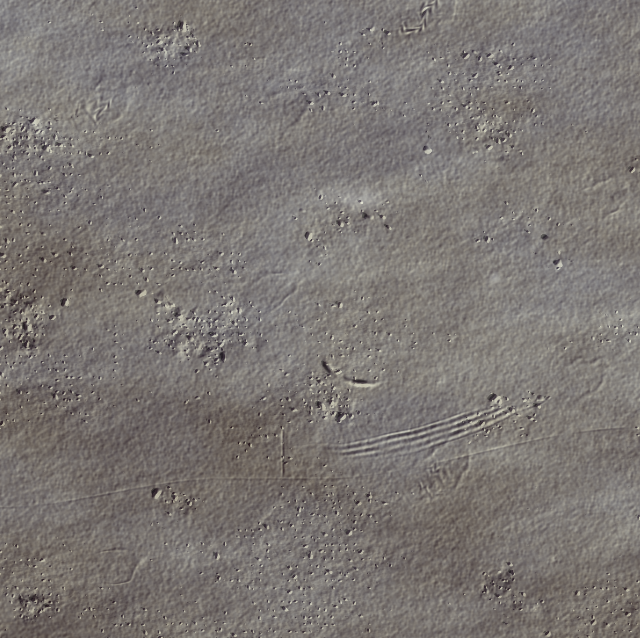
Reproduce this texture procedurally as a Shadertoy shader.

```glsl
// Damp beach sand under low sun: a height field of grain, crumbs, churned
// patches, drag grooves and faint prints, lit by its slope toward the light.
// Broad noise shifts the ground between brown damp and grey dry sand.

const vec3 DAMP_SAND = vec3(0.422, 0.388, 0.362);
const vec3 DRY_SAND  = vec3(0.537, 0.524, 0.506);
const vec3 PALE_SAND = vec3(0.680, 0.680, 0.670);
const vec3 COOL_TINT = vec3(-0.012, -0.004, 0.024);
const vec3 SUN_GAIN   = vec3(0.30, 0.31, 0.25);
const vec3 SHADE_GAIN = vec3(0.26, 0.28, 0.23);
const vec2 LIGHT_DIR = vec2(0.87, -0.50);
const float SLOPE_STEP = 0.0011;
const float GRAIN_HEIGHT = 0.00110;
const float ROUGH_HEIGHT = 0.0032;
const float CHURN_HEIGHT = 0.024;
const float CRUMB_HEIGHT = 1.0;
const int CHURN_COUNT = 13;
const int PRINT_COUNT = 8;

float hash(vec2 p) {
    vec3 q = fract(vec3(p.xyx) * 0.1031);
    q += dot(q, q.yzx + 33.33);
    return fract((q.x + q.y) * q.z);
}

float noise(vec2 p) {
    vec2 i = floor(p), f = fract(p);
    f = f * f * (3.0 - 2.0 * f);
    return mix(mix(hash(i), hash(i + vec2(1, 0)), f.x),
               mix(hash(i + vec2(0, 1)), hash(i + vec2(1, 1)), f.x), f.y);
}

float fbm(vec2 p) {
    float sum = 0.0, amp = 0.5;
    for (int i = 0; i < 4; i++) {
        sum += amp * noise(p);
        p = mat2(1.6, 1.2, -1.2, 1.6) * p + 7.3;
        amp *= 0.5;
    }
    return sum;
}

vec2 turn(vec2 p, float a) {
    return vec2(cos(a) * p.x + sin(a) * p.y, cos(a) * p.y - sin(a) * p.x);
}

vec2 scatter(float i, vec2 start) {
    return fract(start + i * vec2(0.7549, 0.5698));
}

float bump(float d, float width) {
    return exp(-d * d / (width * width));
}

float window(float x, float a, float b, float soft) {
    return smoothstep(a, a + soft, x) * (1.0 - smoothstep(b - soft, b, x));
}

// One lump per cell, present where the density beats the cell's hash
float crumbs(vec2 p, float scale, float density) {
    vec2 q = p * scale + scale * 1.7, cell = floor(q);
    float grow = smoothstep(0.0, 0.15, density - hash(cell));
    vec2 centre = 0.36 + 0.28 * vec2(hash(cell + 11.0), hash(cell + 23.0));
    float radius = mix(0.15, 0.36, hash(cell + 37.0)) * (0.4 + 0.6 * grow);
    vec2 d = turn(fract(q) - centre, 6.3 * hash(cell + 51.0)) * vec2(1.0, 1.5);
    float r = length(d) / radius * (0.8 + 0.6 * noise(q * 5.0));
    return CRUMB_HEIGHT * grow * radius / scale * (1.0 - smoothstep(0.0, 1.05, r));
}

// Irregular trampled areas
float churnMask(vec2 p) {
    float mask = 0.0, ragged = (fbm(p * 24.0) - 0.47) * 2.6;
    for (int i = 0; i < CHURN_COUNT; i++) {
        float k = float(i);
        vec2 d = (p - scatter(k, vec2(0.76, 0.79))) * vec2(0.7, 1.2);
        float size = mix(0.028, 0.072, hash(vec2(k, 4.0)));
        float strength = mix(0.35, 1.0, hash(vec2(k, 9.0)));
        mask = max(mask, strength * (1.0 - smoothstep(0.2, 1.1, length(d) / size + ragged)));
    }
    return mask;
}

// Faint shoe outlines, some with scaly tread
float prints(vec2 p) {
    float h = 0.0;
    vec2 wobble = 0.016 * vec2(noise(p * 55.0), noise(p * 55.0 + 31.0));
    for (int i = 0; i < PRINT_COUNT; i++) {
        float k = float(i), rnd = hash(vec2(k, 17.0));
        vec2 d = turn(p + wobble - scatter(k, vec2(0.16, 0.84)), 0.2 + 0.8 * rnd);
        float r = length(d * vec2(0.5, 1.0)) / mix(0.022, 0.036, rnd);
        float tread = sin(d.x * 420.0 + 1.2 * sin(d.y * 300.0));
        h += 0.0016 * bump(r - 1.0, 0.12) * smoothstep(-0.03, 0.03, d.x);
        h += 0.0024 * tread * (1.0 - smoothstep(0.3, 0.9, r)) * step(0.55, rnd) * noise(p * 60.0);
    }
    return h;
}

// Combed drag marks, thin scratches and a curved lip
float marks(vec2 p) {
    float t = (p.x - 0.52) / 0.3;
    float row = (p.y - 0.287 - 0.03 * t - 0.06 * t * t) / 0.011 + 0.6 * noise(p * 26.0);
    float h = 0.0021 * cos(6.283 * row) * window(row, -2.0, 2.2, 0.5)
            * window(t + 0.12 * row, 0.0, 1.0, 0.15) * (0.1 + noise(p * 50.0));
    float path = 0.205 + 0.045 * smoothstep(0.0, 0.35, p.x) + 0.08 * smoothstep(0.5, 1.0, p.x);
    h -= 0.0013 * noise(p * 18.0) * bump(p.y - path, 0.002);
    h -= 0.0016 * bump(p.x - 0.443, 0.002) * window(p.y, 0.25, 0.33, 0.01);
    vec2 q = (p - vec2(0.575, 0.448)) / vec2(0.068, 0.050);
    float arc = window(atan(q.y, q.x), -3.1, -1.1, 0.6) * (0.6 + 0.8 * noise(p * 60.0));
    return h + 0.011 * arc * bump((length(q) - 1.0) * 0.05, 0.0038);
}

float height(vec2 p, float churn, float density) {
    float h = 0.015 * fbm(p * vec2(7.0, 13.0));
    h += GRAIN_HEIGHT * (noise(p * 160.0) + 0.95 * noise(turn(p, 0.6) * 250.0));
    h += ROUGH_HEIGHT * (0.3 + 2.4 * density) * fbm(p * vec2(55.0, 75.0));
    h += CHURN_HEIGHT * churn * fbm(p * 40.0);
    h += crumbs(p, 88.0, density + churn) + crumbs(turn(p, 0.5), 56.0, 0.6 * density + 0.9 * churn);
    h += crumbs(turn(p, 1.1), 30.0, 0.05 + 0.6 * churn);
    return h + prints(p) + marks(p);
}

void mainImage(out vec4 fragColor, in vec2 fragCoord) {
    vec2 p = fragCoord / iResolution.y;
    float churn = churnMask(p);
    float density = 0.055 + 0.5 * smoothstep(0.46, 0.70, fbm(p * vec2(4.0, 8.0) + 3.0));

    // Slope toward the sun plus a short cast shadow
    float here = height(p, churn, density);
    float front = height(p + LIGHT_DIR * SLOPE_STEP, churn, density);
    float back = height(p - LIGHT_DIR * SLOPE_STEP, churn, density);
    float blocker = height(p + LIGHT_DIR * 0.006, churn, density);
    float slope = clamp((back - front) / (2.0 * SLOPE_STEP), -0.9, 0.9);
    float shadow = smoothstep(0.0018, 0.0055, blocker - here);

    // Ground tone: damp to dry, with wind-blown pale spots
    float dryness = 0.28 + 0.40 * p.y + 1.35 * (fbm(p * vec2(3.0, 6.0) + 9.0) - 0.47);
    dryness += 0.65 * (fbm(p * vec2(11.0, 24.0) + 5.0) - 0.47);
    dryness += 0.5 * (noise(p * 220.0) - 0.5) + 0.12 * smoothstep(0.2, 0.9, p.x);
    vec3 color = mix(DAMP_SAND, DRY_SAND, clamp(dryness, -0.25, 1.25));
    color += COOL_TINT * smoothstep(0.35, 0.65, fbm(p * vec2(5.0, 9.0) + 21.0)) * (0.4 + 0.6 * p.y);
    float drift = bump(length((p - vec2(0.56, 0.69)) * vec2(0.4, 1.0)), 0.016);
    drift += bump(length(p - vec2(0.775, 0.565)), 0.009);
    color = mix(color, PALE_SAND, 0.8 * drift * smoothstep(0.2, 0.6, fbm(p * 40.0)));

    color += max(slope, 0.0) * SUN_GAIN - max(-slope, 0.0) * SHADE_GAIN;
    color *= 1.0 - 0.34 * shadow;
    fragColor = vec4(clamp(color, 0.0, 1.0), 1.0);
}
```
